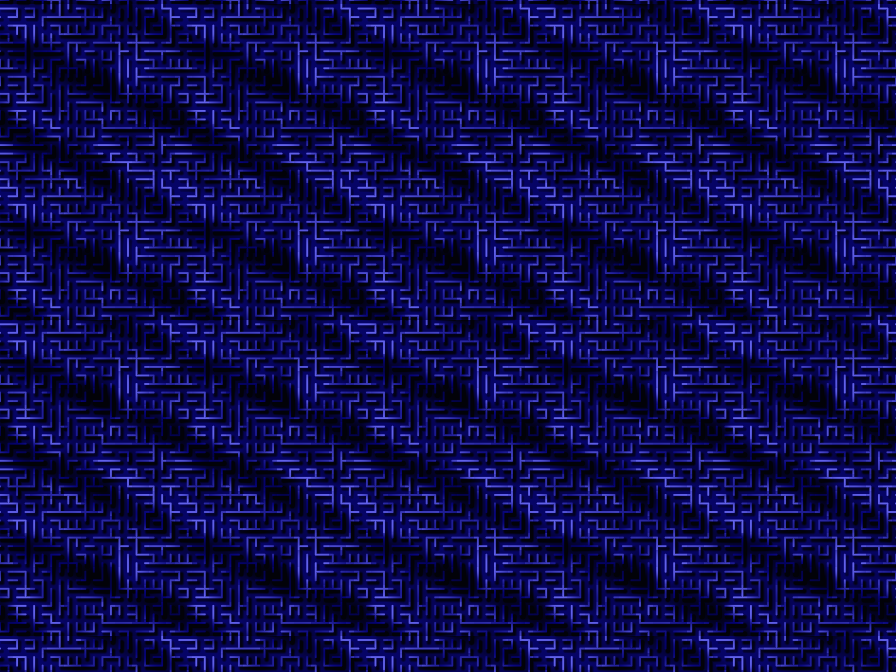
A WebGL 2 fragment shader for this pattern:

```glsl
#version 300 es
precision highp float;

#define REPEATS 5.0
#define TILE_CELLS 21.0
#define STACK_ROWS 37.0
#define STACK_START 1.0
#define WALL_HALF_WIDTH 0.11
#define SHADOW_SHIFT vec2(0.26, 0.30)
#define FLOOR_DARK vec3(0.006, 0.006, 0.03)
#define FLOOR_LIT vec3(0.025, 0.015, 0.40)
#define WALL_DIM vec3(0.02, 0.01, 0.46)
#define WALL_LIT vec3(0.38, 0.38, 0.92)

uniform vec2 u_resolution;
out vec4 fragColor;

const float TAU = 6.2831853;

float hash(vec2 p) {
    vec3 q = fract(vec3(p.xyx) * 0.1031);
    q += dot(q, q.yzx + 33.33);
    return fract((q.x + q.y) * q.z);
}

// Wraps into one tile; each stack of rows ends with a cropped tile.
vec2 wrapTile(vec2 p) {
    float row = mod(p.y - STACK_START, STACK_ROWS);
    return vec2(mod(p.x, TILE_CELLS), mod(row, TILE_CELLS));
}

// Smooth noise that wraps with the tile, three cells per lattice step.
float tileNoise(vec2 p) {
    vec2 i = floor(p / 3.0), f = fract(p / 3.0);
    f = f * f * (3.0 - 2.0 * f);
    float side = TILE_CELLS / 3.0;
    vec2 a = mod(i, side), b = mod(i + 1.0, side);
    return mix(mix(hash(a + 70.0), hash(vec2(b.x, a.y) + 70.0), f.x),
               mix(hash(vec2(a.x, b.y) + 70.0), hash(b + 70.0), f.x), f.y);
}

// Every node sends one wall to a neighbour; block hashes lengthen the runs.
vec2 wallDirection(vec2 node) {
    vec2 n = floor(wrapTile(node + 0.5));
    float across = hash(vec2(floor(n.x / 3.0), n.y) + 11.0);
    float down = hash(vec2(n.x, floor(n.y / 3.0)) + 43.0);
    float axis = across + down + 0.9 * hash(n + 5.0);
    float side = hash(n + 91.0) < 0.7 ? 1.0 : -1.0;
    return axis > 1.43 ? vec2(side, 0.0) : vec2(0.0, side);
}

float segmentDistance(vec2 p, vec2 dir) {
    return length(p - dir * clamp(dot(p, dir), 0.0, 1.0));
}

// The four corner nodes hold every wall around a cell.
float wallDistance(vec2 p) {
    vec2 cell = floor(p);
    float d = 1.0;
    for (int j = 0; j <= 1; j++) {
        for (int i = 0; i <= 1; i++) {
            vec2 node = cell + vec2(i, j);
            d = min(d, segmentDistance(p - node, wallDirection(node)));
        }
    }
    return d;
}

void main() {
    // Cell coordinates, counted down from the top edge
    float scale = REPEATS * TILE_CELLS / u_resolution.x;
    vec2 p = vec2(gl_FragCoord.x, u_resolution.y - gl_FragCoord.y) * scale;
    vec2 tilePos = wrapTile(p + 0.5) - 0.5;
    vec2 uv = tilePos / TILE_CELLS;

    // Diagonal bands of light falling to the right
    float noise = tileNoise(tilePos);
    float broad = sin(TAU * (uv.x - 2.0 * uv.y) + 1.2 * noise);
    float narrow = sin(TAU * (2.0 * uv.x - 4.0 * uv.y) + 2.0);
    float light = 0.5 + 0.28 * broad + 0.2 * narrow + 0.65 * (noise - 0.5);

    // Floor with a cast shadow and a faint glow by the walls
    float d = wallDistance(p);
    float shadow = 1.0 - smoothstep(0.05, 0.42, wallDistance(p - SHADOW_SHIFT));
    float glow = exp(-7.0 * d);
    float floorLight = light + 0.2 - 0.75 * shadow + 0.25 * glow;
    vec3 color = mix(FLOOR_DARK, FLOOR_LIT, clamp(floorLight, 0.0, 1.0));

    // Thin walls, pale inside the bands and sunk in the dark between them
    float grain = hash(floor(tilePos * 0.5 + 0.25) + 23.0);
    float wallLight = light + 0.35 * (grain - 0.4);
    vec3 wallColor = mix(WALL_DIM, WALL_LIT, smoothstep(0.2, 1.05, wallLight));
    wallColor *= mix(0.6, 1.0, smoothstep(-0.1, 0.3, wallLight));
    float wall = clamp((WALL_HALF_WIDTH - d) / scale + 0.5, 0.0, 1.0);
    color = mix(color, wallColor, wall);

    fragColor = vec4(color, 1.0);
}
```
